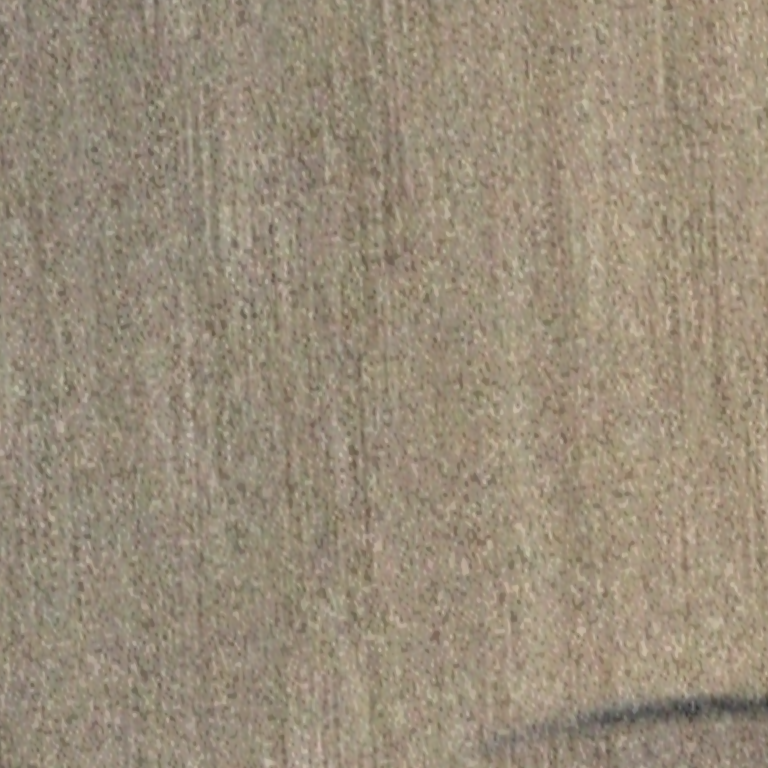
Write a WebGL 1 fragment shader that draws this texture.

```glsl
precision highp float;
// Brushed beige-grey surface: slightly leaning vertical streaks under
// fine sparse speckle, with a soft curved shadow at the lower right.
// Layers of value noise, stretched along the streaks, shade a gradient.
uniform vec2 u_resolution;

#define LEAN 0.05          // sideways drift of streaks over the height
#define GRAIN 0.105        // contrast of the fine speckle
#define GRAIN_SCALE 235.0  // speckles across the canvas
#define STREAK 0.085       // contrast of the narrow streaks
#define BAND 0.045         // contrast of the wide bands
#define CHROMA 0.032       // strength of the colour mottling
#define COOL vec3(0.570, 0.532, 0.470)
#define WARM vec3(0.652, 0.590, 0.500)
#define SHADOW vec3(0.29, 0.28, 0.28)

float hash(vec2 p) {
  return fract(sin(dot(p, vec2(127.1, 311.7))) * 43758.5453);
}

// Value noise centred on zero, from -0.5 to 0.5
float noise(vec2 p) {
  vec2 cell = floor(p);
  vec2 f = fract(p);
  f = f * f * (3.0 - 2.0 * f);
  float low = mix(hash(cell), hash(cell + vec2(1.0, 0.0)), f.x);
  float high = mix(hash(cell + vec2(0.0, 1.0)), hash(cell + 1.0), f.x);
  return mix(low, high, f.y) - 0.5;
}

// Three independent noises, one per colour channel
vec3 colourNoise(vec2 p) {
  return vec3(noise(p), noise(p + 37.3), noise(p + 81.7));
}

// Long streaks: wide bands, narrow lines and patches of sharp scratches
float streaks(vec2 p) {
  float bands = noise(vec2(p.x * 17.0, p.y * 1.2))
              + 0.6 * noise(vec2(p.x * 45.0 + 9.0, p.y * 2.0));
  float lines = noise(vec2(p.x * 115.0, p.y * 4.0));
  float patches = smoothstep(-0.05, 0.3, noise(vec2(p.x * 22.0, p.y * 3.0 + 5.0)));
  float scratches = noise(vec2(p.x * 170.0 + 3.0, p.y * 10.0)) * patches;
  return BAND * bands + STREAK * (lines * 0.7 + scratches * 1.5);
}

// Irregular specks, taller than wide: a faint even grain, plus sparse
// strong specks that cluster along the streaks
float grain(vec2 p) {
  vec2 turned = vec2(p.x + 0.3 * p.y, p.y - 0.2 * p.x);
  float specks = noise(p * GRAIN_SCALE * vec2(1.0, 0.55))
               + noise(turned * GRAIN_SCALE * vec2(0.9, 0.65) + 53.0);
  float cluster = 0.8 + 1.2 * noise(vec2(p.x * 60.0, p.y * 14.0) + 29.0);
  float strong = sign(specks) * smoothstep(0.2, 0.6, abs(specks));
  return 0.75 * specks + 0.5 * strong * cluster;
}

// Soft crease that rises and darkens towards the right edge
vec3 addCrease(vec3 colour, vec2 uv) {
  float t = 1.0 - uv.x;
  float d = uv.y - (0.080 - t * t * (0.3 + 0.4 * t));
  float fade = smoothstep(0.54, 0.92, uv.x);
  float below = 1.0 - smoothstep(-0.02, 0.005, d);
  colour *= 1.0 - below * smoothstep(0.58, 0.8, uv.x) * vec3(0.17, 0.17, 0.13);
  float core = smoothstep(-0.026, 0.002, d) * (1.0 - smoothstep(0.0, 0.024, d));
  float halo = smoothstep(-0.02, 0.01, d) * (1.0 - smoothstep(0.0, 0.045, d));
  colour = mix(colour, vec3(0.50, 0.49, 0.48), 0.6 * halo * smoothstep(0.5, 0.72, uv.x));
  return mix(colour, SHADOW, 0.9 * core * fade);
}

void main() {
  vec2 uv = gl_FragCoord.xy / u_resolution;
  vec2 p = vec2(uv.x + LEAN * uv.y, uv.y);

  // Broad light: cooler on the left, warmer on the right, dimmer on top
  vec3 colour = mix(COOL, WARM, smoothstep(0.05, 1.0, uv.x));
  colour *= 1.025 - 0.05 * uv.y;
  colour += 0.03 * noise(uv * 4.0 + 2.0);

  // Streaks and the shadow they lie under
  colour += streaks(p);
  colour = addCrease(colour, uv);

  // Speckle and faint coloured mottling
  colour += GRAIN * grain(p);
  colour += CHROMA * colourNoise(p * vec2(130.0, 95.0));
  colour += 0.8 * CHROMA * colourNoise(p * vec2(38.0, 26.0) + 11.0);

  gl_FragColor = vec4(clamp(colour, 0.0, 1.0), 1.0);
}
```
